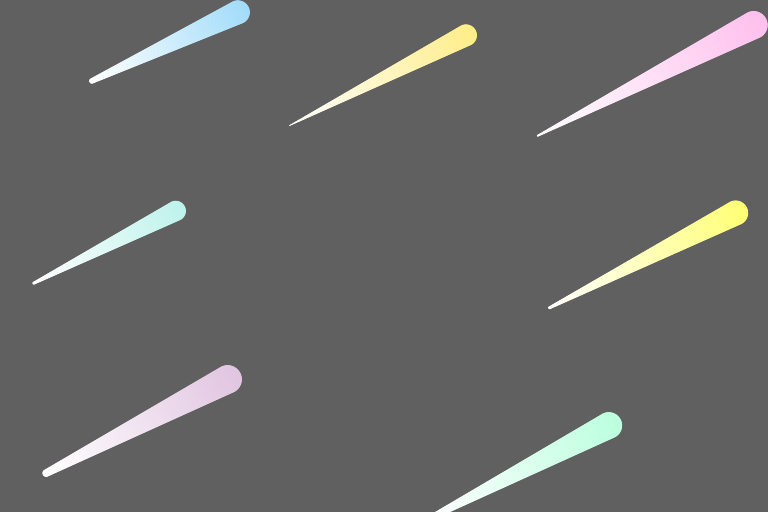
Write a Shadertoy shader that draws this background.

```glsl
const int COMET_COUNT = 7;
const float ASPECT = 1.495;
const vec3 BACKGROUND = vec3(0.376);
const vec3 TAIL_COLOR = vec3(1.0);

// Tail point in xy, head centre in zw, in canvas heights
const vec4 SPANS[COMET_COUNT] = vec4[](
    vec4(0.179, 0.842, 0.463, 0.976),
    vec4(0.564, 0.755, 0.907, 0.931),
    vec4(1.047, 0.735, 1.467, 0.951),
    vec4(0.066, 0.447, 0.342, 0.588),
    vec4(1.070, 0.399, 1.432, 0.584),
    vec4(0.090, 0.076, 0.443, 0.259),
    vec4(0.837, -0.012, 1.185, 0.169));

// Tail radius, head radius
const vec2 RADII[COMET_COUNT] = vec2[](
    vec2(0.0055, 0.0235), vec2(0.0010, 0.0215), vec2(0.0020, 0.0275),
    vec2(0.0030, 0.0200), vec2(0.0030, 0.0245), vec2(0.0075, 0.0280),
    vec2(0.0055, 0.0262));

const vec3 HEAD_COLORS[COMET_COUNT] = vec3[](
    vec3(0.63, 0.86, 0.98), vec3(1.00, 0.93, 0.53), vec3(1.00, 0.75, 0.93),
    vec3(0.74, 0.95, 0.92), vec3(1.00, 1.00, 0.45), vec3(0.88, 0.77, 0.88),
    vec3(0.73, 1.00, 0.87));

// Position along the axis: 0 at the tail, 1 at the head centre
float alongAxis(vec2 p, vec2 tail, vec2 head) {
    vec2 axis = head - tail;
    return dot(p - tail, axis) / dot(axis, axis);
}

// Approximate distance to a tapered capsule
float taperedCapsule(vec2 p, vec2 tail, vec2 head, vec2 radii) {
    float t = clamp(alongAxis(p, tail, head), 0.0, 1.0);
    return length(p - mix(tail, head, t)) - mix(radii.x, radii.y, t);
}

float coverage(float dist, float pixel) {
    return 1.0 - smoothstep(-0.5 * pixel, 0.5 * pixel, dist);
}

// Lay one comet, fading from its tail to its head, over a base colour
vec3 paintComet(vec3 base, vec2 p, vec4 span, vec2 radii, vec3 tint, float pixel) {
    float dist = taperedCapsule(p, span.xy, span.zw, radii);
    float reach = 1.0 + radii.y / length(span.zw - span.xy);
    float fade = clamp(alongAxis(p, span.xy, span.zw) / reach, 0.0, 1.0);
    return mix(base, mix(TAIL_COLOR, tint, fade), coverage(dist, pixel));
}

void mainImage(out vec4 fragColor, in vec2 fragCoord) {
    vec2 p = fragCoord / iResolution.xy * vec2(ASPECT, 1.0);
    float pixel = 1.0 / iResolution.y;

    vec3 color = BACKGROUND;
    for (int i = 0; i < COMET_COUNT; i++) {
        color = paintComet(color, p, SPANS[i], RADII[i], HEAD_COLORS[i], pixel);
    }
    fragColor = vec4(color, 1.0);
}
```
